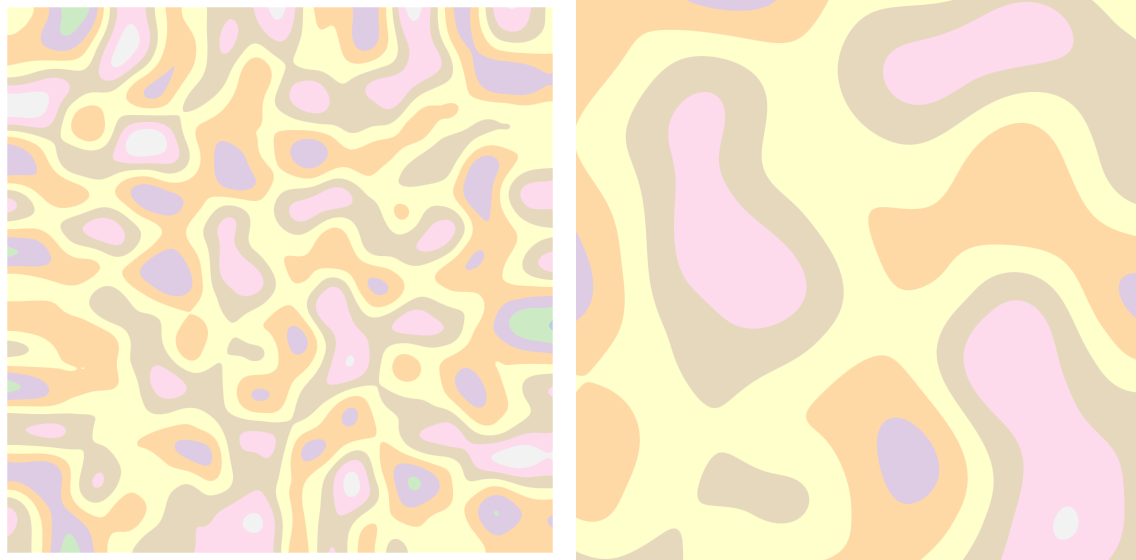
Left, the full canvas; right, a detail of the centre.
Reproduce this texture procedurally as a Shadertoy shader.

```glsl
// Filled contour map of a smooth random field in nine pastel bands on a
// white page. Two rotated layers of gradient noise make the field; it is
// stretched and strengthened towards the rim, then cut into even steps.

#define MARGIN     0.013  // white rim, share of the canvas
#define CELLS      9.0    // noise cells across the panel
#define MID_LEVEL  5.64   // band position of the mean field value
#define CONTRAST   3.65   // bands per unit of noise
#define RIM_GAIN   0.35   // extra contrast at the panel rim
#define RIM_POWER  10.0   // higher keeps the stretch closer to the rim
#define LAYER_TURN 0.65   // angle between the noise layers, radians
#define SEED       17u

const float TAU = 6.2831853;

// Bands from the lowest to the highest field value
const vec3 BANDS[9] = vec3[9](
    vec3(0.984, 0.706, 0.682),  // red
    vec3(0.702, 0.804, 0.890),  // blue
    vec3(0.800, 0.922, 0.773),  // green
    vec3(0.871, 0.796, 0.894),  // lilac
    vec3(0.996, 0.851, 0.651),  // orange
    vec3(1.000, 1.000, 0.800),  // yellow
    vec3(0.898, 0.847, 0.741),  // tan
    vec3(0.992, 0.855, 0.925),  // pink
    vec3(0.949, 0.949, 0.949)   // grey
);

// Unit gradient at a lattice point, from an integer hash
vec2 latticeGradient(ivec2 cell) {
    uint h = uint(cell.x) * 374761393u + uint(cell.y) * 668265263u + SEED * 2654435769u;
    h = (h ^ (h >> 13)) * 1274126177u;
    h = (h ^ (h >> 16)) * 2246822519u;
    h ^= h >> 15;
    float angle = TAU * float(h & 65535u) / 65536.0;
    return vec2(cos(angle), sin(angle));
}

float gradientNoise(vec2 p) {
    ivec2 cell = ivec2(floor(p));
    vec2 f = fract(p);
    vec2 w = f * f * f * (f * (f * 6.0 - 15.0) + 10.0);
    ivec2 o = ivec2(0, 1);
    float a = dot(latticeGradient(cell), f);
    float b = dot(latticeGradient(cell + o.yx), f - vec2(1, 0));
    float c = dot(latticeGradient(cell + o.xy), f - vec2(0, 1));
    float d = dot(latticeGradient(cell + o.yy), f - vec2(1, 1));
    return mix(mix(a, b, w.x), mix(c, d, w.x), w.y);
}

// Band position of the field; u runs from -1 to 1 across the panel
float fieldLevel(vec2 u) {
    vec2 rim = pow(abs(u), vec2(RIM_POWER));
    // The slope of this warp falls to zero at the rim
    vec2 p = 0.5 * CELLS * u * (1.0 - rim / (RIM_POWER + 1.0));
    float c = cos(LAYER_TURN), s = sin(LAYER_TURN);
    float field = gradientNoise(p + 20.3)
                + gradientNoise(mat2(c, s, -s, c) * p + 71.7);
    return MID_LEVEL + CONTRAST * (1.0 + RIM_GAIN * max(rim.x, rim.y)) * field;
}

vec3 bandColor(float index) {
    return BANDS[int(clamp(index, 0.0, 8.0))];
}

void mainImage(out vec4 fragColor, in vec2 fragCoord) {
    float size = min(iResolution.x, iResolution.y);
    vec2 fromCenter = (fragCoord - 0.5 * iResolution.xy) / size;
    float halfPanel = 0.5 - MARGIN;
    vec2 u = clamp(fromCenter / halfPanel, -1.0, 1.0);

    // Blend the two bands beside the nearest contour over one pixel
    float level = fieldLevel(u);
    float contour = floor(level + 0.5);
    float pixelStep = max(fwidth(level), 0.0001);
    float above = clamp((level - contour) / pixelStep + 0.5, 0.0, 1.0);
    vec3 map = mix(bandColor(contour - 1.0), bandColor(contour), above);

    // White page around the panel
    vec2 edge = abs(fromCenter) - halfPanel;
    float inside = clamp(0.5 - max(edge.x, edge.y) * size, 0.0, 1.0);
    fragColor = vec4(mix(vec3(1.0), map, inside), 1.0);
}
```
